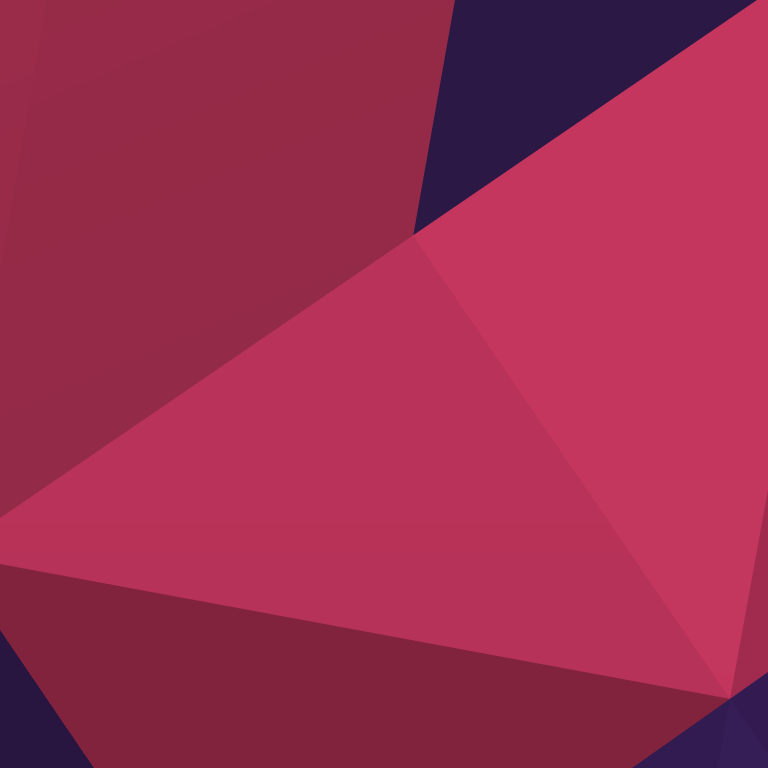
Give the GLSL for this background, as a Shadertoy shader.

```glsl
// Large flat-shaded crystal facets in crimson over deep indigo gaps.
// Every facet is a half-plane with a smoothed edge; the facets are layered
// from back to front, so a few shared vertices define all the shapes.

const vec3 WALL      = vec3(0.575, 0.163, 0.276);
const vec3 LIT_LEFT  = vec3(0.722, 0.197, 0.348);
const vec3 LIT_RIGHT = vec3(0.768, 0.211, 0.367);
const vec3 SIDE      = vec3(0.630, 0.170, 0.306);
const vec3 UNDERSIDE = vec3(0.510, 0.137, 0.242);
const vec3 GAP       = vec3(0.171, 0.094, 0.272);
const vec3 GAP_DARK  = vec3(0.157, 0.088, 0.252);
const vec3 GAP_LIGHT = vec3(0.208, 0.112, 0.332);

// Coverage of the half-plane to the right of the line from a to b
float rightOf(vec2 p, vec2 a, vec2 b, float pixel) {
    vec2 along = normalize(b - a);
    float dist = dot(p - a, vec2(along.y, -along.x));
    return clamp(0.5 + dist / pixel, 0.0, 1.0);
}

// Slight brightening along a direction inside a facet
vec3 shade(vec3 color, vec2 p, vec2 slope) {
    return color * (1.0 + dot(p - 0.5, slope));
}

void mainImage(out vec4 fragColor, in vec2 fragCoord) {
    vec2 p = fragCoord / iResolution.xy;
    float pixel = 1.0 / min(iResolution.x, iResolution.y);

    // Shared vertices
    vec2 peak      = vec2(0.538, 0.693);
    vec2 corner    = vec2(0.9505, 0.0900);
    vec2 ridgeEnd  = vec2(0.9857, 1.0);
    vec2 ridgeFoot = vec2(0.0, 0.3255);
    vec2 sideTop   = vec2(1.0, 0.362);

    // Back wall with a faint fold at the far left
    vec3 color = shade(WALL, p, vec2(-0.015, 0.035));
    float fold = rightOf(p, vec2(0.061, 1.0), vec2(0.0, 0.648), pixel);
    color *= 1.0 + 0.025 * fold;

    // Upper gap
    color = mix(color, GAP, rightOf(p, peak, vec2(0.5924, 1.0), pixel));

    // Lit pair of facets and the narrow side facet below the ridge
    vec3 lit = mix(LIT_LEFT, LIT_RIGHT, rightOf(p, corner, peak, pixel));
    lit = shade(lit, p, vec2(0.0, 0.015));
    float sideMask = rightOf(p, corner, sideTop, pixel);
    lit = mix(lit, SIDE, sideMask);
    color = mix(color, lit, rightOf(p, ridgeFoot, ridgeEnd, pixel));

    // Shadowed underside
    float underMask = rightOf(p, vec2(0.0, 0.2656), corner, pixel);
    color = mix(color, UNDERSIDE, underMask);

    // Lower left gap
    float leftGap = rightOf(p, vec2(0.1224, 0.0), vec2(0.0, 0.180), pixel);
    color = mix(color, GAP_DARK, 1.0 - rightOf(p, vec2(0.0, 0.180), vec2(0.1224, 0.0), pixel) < 0.5 ? 0.0 : 0.0);
    color = mix(color, GAP_DARK, 1.0 - leftGap < 0.5 ? 0.0 : 1.0 - leftGap);

    // Lower right gap, faintly split by the lines meeting at the corner
    float outer = rightOf(p, corner, peak, pixel);
    vec3 lowerGap = GAP_LIGHT * mix(0.95, 1.0, sideMask) * mix(1.0, 0.96, outer);
    float gapMask = rightOf(p, vec2(0.823, 0.0), corner, pixel);
    color = mix(color, lowerGap, gapMask);

    fragColor = vec4(color, 1.0);
}
```
